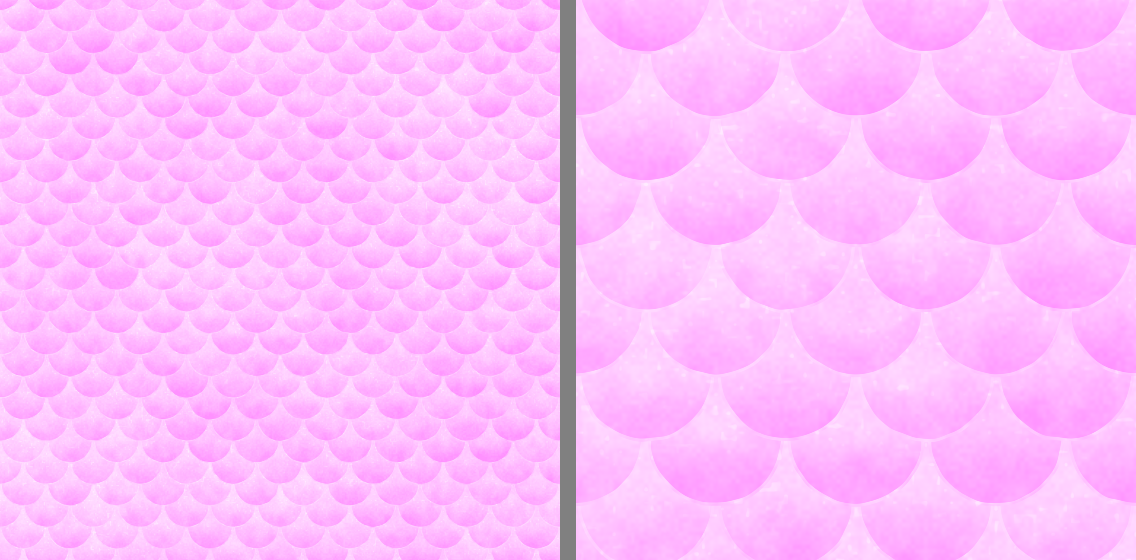
Left, the full canvas; right, a detail of the centre.
A Shadertoy shader for this pattern:

```glsl
// Overlapping pink fish scales in staggered rows, painted like watercolour.
// Rows are layered from below upward; each scale is a U-shaped distance field
// with its own tint, a vertical fade, cloudy mottling and a thin pale rim.

#define COLUMNS 12.0         // scales across
#define ROWS 26.0            // rows down
#define RADIUS 0.488         // scale radius, in column widths
#define RIM_WIDTH 0.022      // pale edge, in column widths
#define DEEP_GREEN 0.645     // green channel at the scale's foot
#define PALE_GREEN 0.815     // green channel at the scale's tip
#define RIM_GREEN 0.845      // green channel of the rim
#define TINT_VARIATION 0.10  // difference between scales
#define MOTTLE 0.17          // cloudiness inside a scale
#define WASH 0.10            // broad cloudiness over the sheet
#define GRAIN 0.045          // paper grain

float hash(vec2 p) {
    vec3 q = fract(vec3(p.xyx) * 0.1031);
    q += dot(q, q.yzx + 33.33);
    return fract((q.x + q.y) * q.z);
}

float noise(vec2 p) {
    vec2 i = floor(p), f = fract(p);
    f = f * f * (3.0 - 2.0 * f);
    float low = mix(hash(i), hash(i + vec2(1.0, 0.0)), f.x);
    float high = mix(hash(i + vec2(0.0, 1.0)), hash(i + 1.0), f.x);
    return mix(low, high, f.y);
}

float clouds(vec2 p) {
    float sum = 0.0, weight = 0.5;
    for (int i = 0; i < 4; i++) {
        sum += weight * noise(p);
        p = p * 2.07 + 17.3;
        weight *= 0.5;
    }
    return sum / 0.9375;
}

// Half disc below, straight sides above; the origin is the lowest point.
float scaleDistance(vec2 p) {
    return length(vec2(p.x, min(p.y - RADIUS, 0.0))) - RADIUS;
}

// Green level of one scale's painted surface.
float scaleTone(vec2 local, vec2 id) {
    float height = local.y / (2.0 * RADIUS);
    float fade = smoothstep(-0.05, 0.72, height);
    float tint = (hash(id + 5.7) - 0.5) * TINT_VARIATION;
    float mottle = clouds(local * vec2(5.0, 4.2) + id * 7.31 + 40.0) - 0.5;
    return mix(DEEP_GREEN, PALE_GREEN, fade)
         + tint * (1.0 - 0.65 * fade)
         + mottle * MOTTLE * (1.0 - 0.4 * fade);
}

void mainImage(out vec4 fragColor, in vec2 fragCoord) {
    vec2 p = fragCoord / iResolution.y * COLUMNS;
    float pixel = COLUMNS / iResolution.y;
    float pitch = COLUMNS / ROWS;

    // Slightly uneven, hand-painted edges
    vec2 wobble = vec2(noise(p * 9.0), noise(p * 9.0 + 71.0)) - 0.5;
    vec2 q = p + wobble * 0.012;

    // Higher rows cover lower ones
    float nearestRow = floor(q.y / pitch - 0.5);
    float rimWear = mix(0.45, 1.0, noise(p * 14.0 + 23.0));
    float green = RIM_GREEN;
    for (int k = -2; k <= 1; k++) {
        float row = nearestRow + float(k);
        float shift = 0.5 * mod(row + 1.0, 2.0);
        float column = floor(q.x - shift + 0.5);
        vec2 local = q - vec2(column + shift, (row + 0.5) * pitch);
        vec2 id = mod(vec2(column, row), vec2(COLUMNS, ROWS));

        float d = scaleDistance(local);
        float cover = 1.0 - smoothstep(-0.5 * pixel, 0.5 * pixel, d);
        float rim = smoothstep(-RIM_WIDTH - 0.5 * pixel, -RIM_WIDTH + 0.5 * pixel, d);
        float tone = scaleTone(local, id);
        tone = mix(tone, max(tone, RIM_GREEN), rim * rimWear);
        green = mix(green, tone, cover);
    }

    // Broad washes, paper grain and scattered light specks
    green += (clouds(p * 0.55 + 11.0) - 0.5) * WASH;
    green += (noise(p * 32.0) - 0.5) * GRAIN;
    float specks = smoothstep(0.78, 0.95, noise(p * 22.0 + 90.0));
    green += specks * 0.06 * smoothstep(0.66, 0.82, green);

    fragColor = vec4(1.0, clamp(green, 0.57, 0.92), 1.0, 1.0);
}
```
